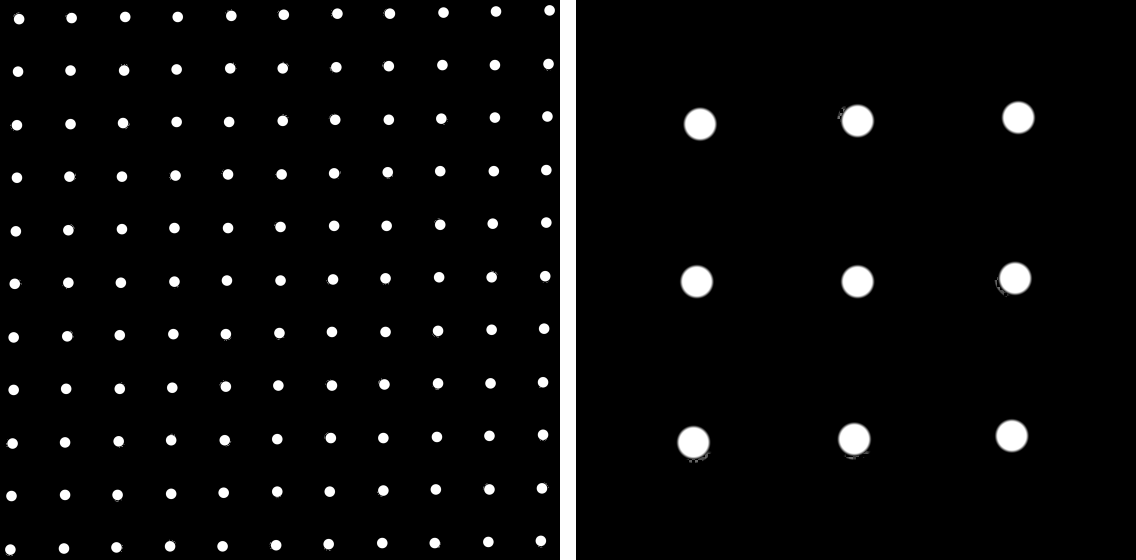
Left, the full canvas; right, a detail of the centre.
Reproduce this pattern procedurally as a WebGL 1 fragment shader.

```glsl
precision highp float;
// Eleven by eleven white dots on black, on a slightly sheared grid, with rough rims.

uniform vec2 u_resolution;

const float GRAIN = 512.0;        // grain steps across the canvas
const float SPACING = 48.49;      // dot spacing, in grains
const float SHEAR = -0.73;        // sideways drift per dot, in grains
const float DOT_RADIUS = 4.8;     // in grains
const float FRINGE_WIDTH = 1.7;   // reach of the specks beyond the rim
const float WORN_SHARE = 0.5;     // share of dots with a frayed rim

float hash(vec2 p) {
    vec3 q = fract(vec3(p.xyx) * 0.1031);
    q += dot(q, q.yzx + 33.33);
    return fract((q.x + q.y) * q.z);
}

// Nearest dot index, by inverting the symmetric shear.
vec2 latticeIndex(vec2 p, float spacing, float shear) {
    vec2 unsheared = spacing * p - shear * p.yx;
    return floor(unsheared / (spacing * spacing - shear * shear) + 0.5);
}

// Dot centre, snapped to the middle of a grain.
vec2 dotCentre(vec2 index, float spacing, float shear) {
    return floor(0.5 * GRAIN + spacing * index + shear * index.yx) + 0.5;
}

float disc(vec2 p, float radius, float blur) {
    return 1.0 - smoothstep(-blur, blur, length(p) - radius);
}

// Faint specks clustered on one side of a worn rim.
float fringe(vec2 p, vec2 index, float radius, float blur) {
    float seed = hash(index + 71.0);
    float angle = 6.2832 * hash(index + 137.0);
    float distanceOut = length(p) - radius;
    float ring = smoothstep(0.0, blur, distanceOut)
               * (1.0 - smoothstep(FRINGE_WIDTH - blur, FRINGE_WIDTH, distanceOut));
    float facing = dot(normalize(p + 0.0001), vec2(cos(angle), sin(angle)));
    float sector = smoothstep(0.7, 0.9, facing);
    float speck = hash(floor(p + 0.5) + 19.0 * index + 211.0);
    return ring * sector * step(seed, WORN_SHARE) * step(0.45, speck) * 0.45 * speck;
}

void main() {
    vec2 uv = gl_FragCoord.xy / u_resolution;
    vec2 p = GRAIN * vec2(uv.x, 1.0 - uv.y);
    float blur = max(0.6, 0.6 * GRAIN / u_resolution.y);

    vec2 index = latticeIndex(p - 0.5 * GRAIN, SPACING, SHEAR);
    vec2 local = p - dotCentre(index, SPACING, SHEAR);

    float light = max(disc(local, DOT_RADIUS, blur),
                      fringe(local, index, DOT_RADIUS, blur));
    gl_FragColor = vec4(vec3(light), 1.0);
}
```
